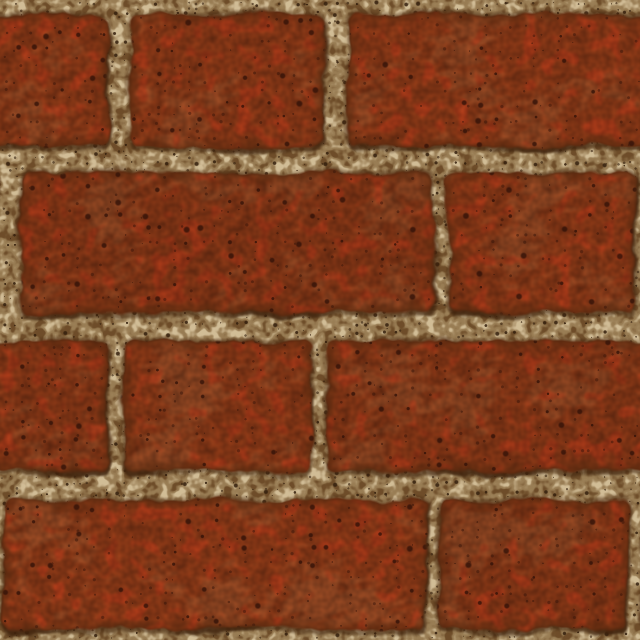
Give the GLSL for this texture, as a WebGL 2 fragment shader.

```glsl
#version 300 es
precision highp float;

uniform vec2 u_resolution;
out vec4 fragColor;

vec2 hash2(vec2 p) {
  vec3 q = fract(p.xyx * vec3(0.1031, 0.1030, 0.0973));
  q += dot(q, q.yzx + 33.33);
  return fract((q.xx + q.yz) * q.zy);
}

// Gradient noise that wraps after `cells` lattice steps
float cornerSlope(vec2 cell, vec2 offset, float cells) {
  float angle = 6.2832 * hash2(mod(cell, cells) + cells).x;
  return dot(vec2(cos(angle), sin(angle)), offset);
}

float gradientNoise(vec2 uv, float cells) {
  vec2 p = uv * cells, i = floor(p), f = p - i;
  vec2 s = f * f * f * (f * (f * 6.0 - 15.0) + 10.0);
  vec2 e = vec2(1, 0);
  float low = mix(cornerSlope(i, f, cells), cornerSlope(i + e, f - e, cells), s.x);
  float high = mix(cornerSlope(i + e.yx, f - e.yx, cells), cornerSlope(i + 1.0, f - 1.0, cells), s.x);
  return 1.4 * mix(low, high, s.y);
}

// Scattered round pits, one candidate per cell
float pits(vec2 uv, float cells, float chance) {
  vec2 p = uv * cells, cell = mod(floor(p), cells);
  vec2 spot = 0.3 + 0.4 * hash2(cell + 7.0);
  vec2 pick = hash2(cell + 91.0);
  float radius = mix(0.12, 0.3, pick.y);
  float dist = length(fract(p) - spot);
  return step(pick.x, chance) * (1.0 - smoothstep(radius * 0.4, radius, dist));
}

float roundedBox(vec2 p, vec2 halfSize, float radius) {
  vec2 q = abs(p) - halfSize + radius;
  return length(max(q, 0.0)) + min(max(q.x, q.y), 0.0) - radius;
}

// Signed distance to the nearest brick in x, its number in y
vec2 brickWall(vec2 p) {
  // Per course from the bottom: centre and half height
  vec2 courses[4] = vec2[4](
    vec2(0.118, 0.101), vec2(0.366, 0.102), vec2(0.621, 0.109), vec2(0.874, 0.104));
  // Header centre and half width, then stretcher centre and half width
  vec4 spans[4] = vec4[4](
    vec4(0.834, 0.148, 0.336, 0.331), vec4(0.340, 0.147, 0.840, 0.329),
    vec4(0.846, 0.146, 0.354, 0.323), vec4(0.354, 0.152, 0.856, 0.313));
  vec2 nearest = vec2(1, 0);
  for (int i = 0; i < 8; i++) {
    int row = i / 2;
    vec2 span = i % 2 == 0 ? spans[row].xy : spans[row].zw;
    vec2 offset = p - vec2(span.x, courses[row].x);
    offset -= round(offset);
    float d = roundedBox(offset, vec2(span.y, courses[row].y), 0.014);
    if (d < nearest.x) nearest = vec2(d, float(i));
  }
  return nearest;
}

vec3 brickColor(vec2 uv, float depth, float id) {
  float broad = gradientNoise(uv, 9.0);
  float mottle = gradientNoise(uv, 38.0);
  float grain = gradientNoise(uv, 110.0);
  // Slanted streaks, finer across than along
  float streak = gradientNoise(vec2(uv.x + uv.y, 2.0 * uv.y - uv.x), 30.0);
  vec3 color = vec3(0.49, 0.20, 0.08);
  color = mix(color, vec3(0.51, 0.27, 0.14), smoothstep(0.0, 0.6, broad + 0.5 * streak) * 0.6);
  color = mix(color, vec3(0.58, 0.18, 0.08), smoothstep(0.1, 0.6, mottle - 0.4 * broad) * 0.6);
  color *= 1.0 + 0.15 * grain + 0.12 * mottle + 0.1 * streak;
  color *= 0.96 + 0.08 * hash2(vec2(id, 3.0)).x;
  // Worn brown rim
  float rim = 1.0 - smoothstep(0.0, 0.018, depth + 0.008 * mottle);
  color = mix(color, vec3(0.36, 0.17, 0.06), 0.55 * rim);
  float pitting = max(pits(uv, 46.0, 0.16), 0.6 * pits(uv + 0.31, 80.0, 0.2));
  return mix(color, vec3(0.20, 0.07, 0.03), 0.8 * pitting);
}

vec3 mortarColor(vec2 uv) {
  float clumps = gradientNoise(uv, 28.0);
  float sand = gradientNoise(uv, 72.0);
  float grit = gradientNoise(uv, 130.0);
  float tone = 0.52 + 0.45 * clumps + 0.65 * sand + 0.4 * grit;
  vec3 color = mix(vec3(0.43, 0.30, 0.16), vec3(0.60, 0.49, 0.33), smoothstep(0.0, 0.5, tone));
  color = mix(color, vec3(0.82, 0.74, 0.59), smoothstep(0.5, 1.05, tone));
  float pitting = max(pits(uv + 0.17, 64.0, 0.22), 0.7 * pits(uv + 0.53, 100.0, 0.2));
  return mix(color, vec3(0.20, 0.12, 0.05), 0.85 * pitting);
}

void main() {
  vec2 uv = gl_FragCoord.xy / u_resolution;
  // Chipped, slightly wavering brick outlines
  vec2 wobble = 0.007 * vec2(gradientNoise(uv, 12.0), gradientNoise(uv + 0.37, 12.0));
  wobble += 0.004 * vec2(gradientNoise(uv, 44.0), gradientNoise(uv + 0.71, 44.0));
  vec2 wall = brickWall(uv + wobble);
  float softness = max(0.0025, 0.8 / u_resolution.y);
  float brick = 1.0 - smoothstep(-softness, softness, wall.x);

  // Uneven shadow under each brick and a thin dark seam around it
  float above = brickWall(uv + wobble + vec2(-0.002, 0.007)).x;
  float patchy = 0.5 + 0.5 * smoothstep(-0.3, 0.4, gradientNoise(uv + 0.23, 7.0));
  float shadow = (1.0 - smoothstep(-0.004, 0.004, above)) * patchy;
  float seam = 1.0 - smoothstep(0.0, 0.007, abs(wall.x - 0.001));

  vec3 mortar = mix(mortarColor(uv), vec3(0.22, 0.12, 0.04), 0.75 * shadow);
  vec3 color = mix(mortar, brickColor(uv, -wall.x, wall.y), brick);
  color = mix(color, vec3(0.27, 0.14, 0.05), 0.5 * seam * patchy);
  fragColor = vec4(color, 1.0);
}
```
